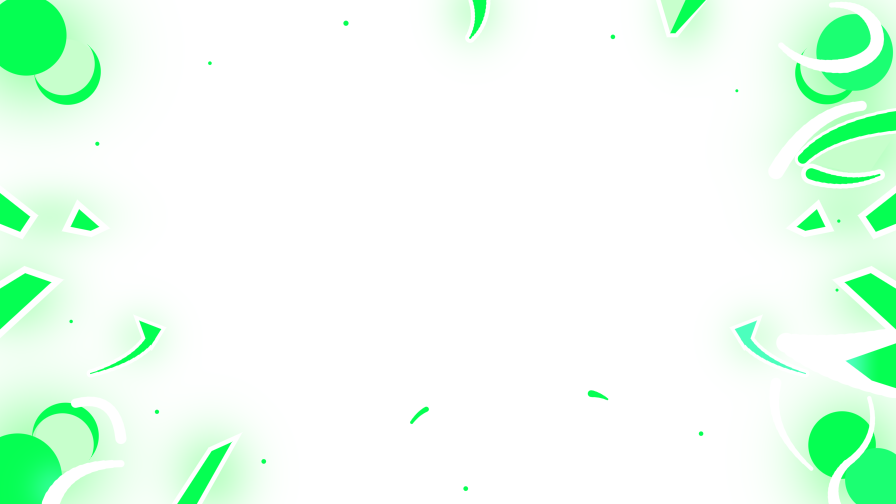
A WebGL 2 fragment shader for this background:

```glsl
#version 300 es
precision highp float;
uniform vec2 u_resolution;
out vec4 fragColor;

const vec2 CANVAS = vec2(177.8, 100.0);
const vec3 WHITE = vec3(1.0);
const vec3 GREEN = vec3(0.02, 1.0, 0.32);
const vec3 TEAL = vec3(0.3, 1.0, 0.74);
const vec3 PALE = vec3(0.78, 1.0, 0.8);
const vec3 HALO = vec3(0.38, 1.0, 0.46);

float hash(float n) {
  return fract(sin(n * 127.1) * 43758.5453);
}

float disc(vec2 p, vec2 c, float r) {
  return length(p - c) - r;
}

float crescent(vec2 p, vec2 c, float r, vec2 shift) {
  return max(disc(p, c, r), -disc(p, c + shift, r - 0.4));
}

// Half-plane bound of one clockwise edge
float edge(vec2 p, vec2 a, vec2 b) {
  vec2 e = normalize(b - a);
  return dot(p - a, vec2(-e.y, e.x));
}

// Convex shard through four clockwise corners
float quad(vec2 p, vec4 ab, vec4 cd) {
  float d = max(edge(p, ab.xy, ab.zw), edge(p, ab.zw, cd.xy));
  return max(d, max(edge(p, cd.xy, cd.zw), edge(p, cd.zw, ab.xy)));
}

// Quadratic curve: start, control, then end and two half-widths
float ribbon(vec2 p, vec4 ab, vec4 cw) {
  float d = 1e3;
  vec2 last = ab.xy;
  for (int i = 1; i <= 12; i++) {
    float t = float(i) / 12.0;
    vec2 next = mix(mix(ab.xy, ab.zw, t), mix(ab.zw, cw.xy, t), t);
    vec2 e = next - last;
    float h = clamp(dot(p - last, e) / dot(e, e), 0.0, 1.0);
    d = min(d, length(p - last - h * e) - mix(cw.z, cw.w, t));
    last = next;
  }
  return d;
}

float glow(vec2 p, vec4 spot) {
  vec2 q = (p - spot.xy) / spot.zw;
  return exp(-dot(q, q));
}

void fill(inout vec3 col, vec3 ink, float d) {
  float soft = 70.0 / u_resolution.y;
  col = mix(col, ink, smoothstep(soft, -soft, d));
}

void rimmed(inout vec3 col, vec3 ink, float d, float rim) {
  fill(col, WHITE, d - rim);
  fill(col, ink, d);
}

void curl(inout vec3 col, vec2 p, vec4 ab, vec4 cw) {
  fill(col, WHITE, ribbon(p, ab, cw));
}

vec3 halos(vec2 p, vec2 m) {
  float g = glow(p, vec4(7, 90, 13, 12)) + glow(p, vec4(8, 9, 14, 13));
  g += glow(p, vec4(168, 87, 11, 12)) + glow(p, vec4(169, 9, 11, 12));
  g += 0.8 * glow(p, vec4(169, 70, 13, 8)) + 0.7 * glow(m, vec4(3, 41, 10, 8));
  g += 0.5 * glow(m, vec4(10, 57, 11, 6)) + 0.35 * glow(m, vec4(28, 33, 6, 6));
  g += 0.7 * glow(p, vec4(42, 6, 8, 9)) + 0.5 * glow(p, vec4(94, 98, 6, 7));
  g += 0.6 * glow(p, vec4(136, 98, 6, 8));
  return mix(WHITE, HALO, min(0.58 * g, 0.65));
}

// Shards shared by both side borders
void sideShards(inout vec3 col, vec2 m, vec3 ink) {
  rimmed(col, GREEN, quad(m, vec4(-2, 41.5, 5, 45.8), vec4(10.2, 44, -2, 32.8)), 1.3);
  rimmed(col, GREEN, quad(m, vec4(-1, 62.5, 6, 57), vec4(4, 54, -1, 56)), 1.2);
  rimmed(col, GREEN, quad(m, vec4(14, 55, 15.7, 58.5), vec4(19.7, 55, 18, 54.2)), 1.2);
  float tail = ribbon(m, vec4(30, 33, 27, 28.5), vec4(18, 25.9, 0.9, 0.1));
  float head = quad(m, vec4(27.6, 36.4, 32, 34.7), vec4(30, 31.5, 29, 32.5));
  rimmed(col, ink, min(tail, head), 0.7);
}

void leftCorners(inout vec3 col, vec2 p) {
  fill(col, PALE, disc(p, vec2(13.3, 86), 6.2));
  fill(col, GREEN, crescent(p, vec2(13.4, 85.8), 6.6, vec2(-0.8, 1.5)));
  fill(col, GREEN, disc(p, vec2(5.2, 93), 8.0));
  fill(col, PALE, disc(p, vec2(13, 12.6), 6.0));
  fill(col, GREEN, crescent(p, vec2(13, 13.5), 6.6, vec2(-0.6, -1.7)));
  vec3 ink = mix(GREEN, TEAL, 0.6 * glow(p, vec4(11, 3, 5, 5)));
  fill(col, ink, disc(p, vec2(3.5, 5.2), 8.8));
  curl(col, p, vec4(15, 20, 23, 22), vec4(24, 13, 0.9, 1.1));
  curl(col, p, vec4(10, 0, 13, 8), vec4(24, 8, 1.8, 0.7));
}

void rightCorners(inout vec3 col, vec2 p) {
  vec3 mint = mix(GREEN, TEAL, 0.3);
  // Upper disc and scroll
  fill(col, GREEN, crescent(p, vec2(164, 85.5), 6.2, vec2(0.6, 1.4)));
  fill(col, mint, disc(p, vec2(169.6, 89.6), 7.6));
  curl(col, p, vec4(155, 91, 160, 86), vec4(168, 87, 0.5, 1.4));
  curl(col, p, vec4(168, 87, 176, 89), vec4(173.5, 95, 1.4, 1.3));
  curl(col, p, vec4(173.5, 95, 171, 99.5), vec4(165, 99, 1.3, 0.5));
  // Broad leaf
  curl(col, p, vec4(154, 66, 161, 78), vec4(171, 79, 1.6, 1));
  fill(col, PALE, quad(p, vec4(160, 68, 168, 73), vec4(178, 74, 172, 65)));
  rimmed(col, GREEN, ribbon(p, vec4(159.3, 68.5, 165, 74.5), vec4(179, 76.2, 0.9, 1.9)), 0.6);
  rimmed(col, GREEN, ribbon(p, vec4(161, 65.5, 168, 63), vec4(174.5, 65.3, 1.2, 0.2)), 0.9);
  // Pointed leaf in a white sheath
  curl(col, p, vec4(156, 32, 166, 28), vec4(180, 28, 1.5, 7));
  vec3 tip = mix(TEAL, GREEN, smoothstep(168.0, 175.0, p.x));
  fill(col, tip, quad(p, vec4(167.8, 28.4, 179, 32.3), vec4(179, 22.6, 173, 24.5)));
  // Lower discs and loops
  fill(col, GREEN, disc(p, vec2(167.1, 11.7), 6.7));
  fill(col, mint, disc(p, vec2(174, 4.8), 6.3));
  curl(col, p, vec4(154, 24, 152, 15), vec4(161, 7, 1.1, 0.4));
  curl(col, p, vec4(172.5, 21, 175, 13), vec4(168, 8, 0.4, 0.7));
  curl(col, p, vec4(168, 8, 164, 4), vec4(166, -1, 0.7, 1.2));
}

void topAndBottom(inout vec3 col, vec2 p) {
  rimmed(col, GREEN, ribbon(p, vec4(95, 101, 96, 96), vec4(93.3, 92.5, 1.5, 0.2)), 0.8);
  rimmed(col, PALE, quad(p, vec4(130.8, 101, 140, 101), vec4(134, 93.5, 133, 93.5)), 0.9);
  fill(col, GREEN, quad(p, vec4(136.5, 101, 141, 101), vec4(134, 93.4, 133, 93.4)));
  rimmed(col, GREEN, quad(p, vec4(34.5, -1, 42, 10.5), vec4(46, 12.3, 38.5, -1)), 0.9);
  fill(col, GREEN, ribbon(p, vec4(81.7, 16.2, 83, 18), vec4(84.6, 18.8, 0.3, 0.5)));
  fill(col, GREEN, ribbon(p, vec4(117.3, 21.9, 119, 21.7), vec4(120.5, 20.8, 0.7, 0.2)));
}

void specks(inout vec3 col, vec2 p) {
  for (float n = 0.0; n < 12.0; n++) {
    float angle = 0.5236 * (n + hash(n + 1.0));
    vec2 c = CANVAS * (0.5 + vec2(0.44, 0.47) * vec2(cos(angle), sin(angle)));
    fill(col, GREEN, disc(p, c, 0.25 + 0.3 * hash(n + 31.0)));
  }
}

void main() {
  vec2 p = gl_FragCoord.xy / u_resolution * CANVAS;
  vec2 mirrored = vec2(min(p.x, CANVAS.x - p.x), p.y);
  vec3 col = halos(p, mirrored);
  leftCorners(col, p);
  rightCorners(col, p);
  sideShards(col, mirrored, mix(GREEN, TEAL, step(90.0, p.x)));
  topAndBottom(col, p);
  specks(col, p);
  fragColor = vec4(col, 1.0);
}
```
